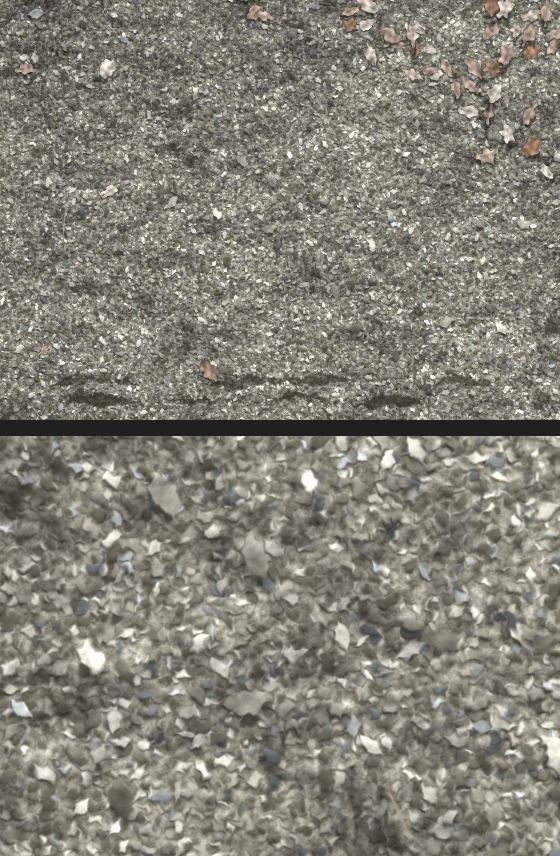
Top: the whole. Bottom: its middle third, enlarged.
A Shadertoy shader for this texture:

```glsl
// Weathered gravel bank with stone chips, dark ledges, dry leaves and twigs.
const vec3 EARTH_TINT = vec3(0.006, -0.006, -0.046);
const vec3 SLATE_TINT = vec3(-0.015, 0.0, 0.008);
const vec3 LEAF_PINK  = vec3(0.69, 0.61, 0.56);
const vec3 LEAF_BROWN = vec3(0.62, 0.49, 0.4);
const vec3 LEAF_PALE  = vec3(0.84, 0.81, 0.77);
const vec3 TWIG_COLOR = vec3(0.69, 0.65, 0.58);
const vec3 CREVICE    = vec3(0.2, 0.185, 0.15);
const float SOIL_TONE = 0.49, CHIP_DARK = 0.34, CHIP_LIGHT = 0.87, CHIP_SHADOW = 0.4;
const float LEAF_CELLS = 21.0, TWIG_CELLS = 5.0, BLUR = 0.0026, TAU = 6.28318;

// Three random values for an integer cell.
vec3 hash3(vec2 cell, float seed) {
  uvec3 v = uvec3(ivec3(vec3(cell, seed))) * 1664525u + 1013904223u;
  v.x += v.y * v.z; v.y += v.z * v.x; v.z += v.x * v.y;
  v ^= v >> 16u;
  v.x += v.y * v.z; v.y += v.z * v.x; v.z += v.x * v.y;
  return vec3(v >> 8u) / 16777216.0;
}

float cornerSlope(vec2 cell, vec2 offset) {
  float a = TAU * hash3(cell, 1.0).x;
  return dot(vec2(cos(a), sin(a)), offset);
}

float gradientNoise(vec2 p) {
  vec2 i = floor(p), f = p - i, e = vec2(1, 0);
  vec2 u = f * f * f * (f * (f * 6.0 - 15.0) + 10.0);
  return 1.4 * mix(
    mix(cornerSlope(i, f), cornerSlope(i + e, f - e), u.x),
    mix(cornerSlope(i + e.yx, f - e.yx), cornerSlope(i + 1.0, f - 1.0), u.x), u.y);
}

float fbm(vec2 p) {
  float sum = 0.0, amp = 0.55;
  for (int i = 0; i < 4; i++) {
    sum += amp * gradientNoise(p);
    p = mat2(1.6, 1.2, -1.2, 1.6) * p + 7.3;
    amp *= 0.55;
  }
  return sum;
}

mat2 turn(float a) { return mat2(cos(a), -sin(a), sin(a), cos(a)); }
float cover(float d, float soft) { return smoothstep(soft, -soft, d); }
vec2 neighbor(int k) { return vec2(k % 3 - 1, k / 3 - 1); }

// Angular flake: a sheared box with clipped corners.
float chipDistance(vec2 q, vec2 size, float skew) {
  q.x += skew * q.y;
  vec2 box = abs(q) - size;
  return max(max(box.x, box.y), abs(dot(q, vec2(0.75, 0.66))) - 0.85 * size.x);
}

vec3 addChips(vec3 col, vec2 p, float cells, float density, float px) {
  vec2 g = p * cells;
  float soft = 0.7 * px * cells;
  for (int k = 0; k < 9; k++) {
    vec2 cell = floor(g) + neighbor(k);
    vec3 place = hash3(cell, cells), look = hash3(cell, cells + 1.0);
    if (place.z > density) continue;
    vec2 o = g - cell - 0.15 - 0.7 * place.xy;
    mat2 spin = turn((look.x - 0.5) * 3.0);
    vec2 size = mix(0.22, 0.56, look.y) * vec2(1.0, mix(0.4, 0.85, look.z));
    float d = chipDistance(spin * o, size, look.z - 0.5);
    float shade = chipDistance(spin * (o + vec2(0.04, 0.2)), size, look.z - 0.5);
    col *= 1.0 - CHIP_SHADOW * cover(shade, soft + 0.08);
    vec3 tint = fract(look.x * 7.0) < 0.12 ? SLATE_TINT : EARTH_TINT;
    float tone = mix(CHIP_DARK, CHIP_LIGHT, pow(fract(look.y * 13.0), 1.6));
    col = mix(col, tone + 0.12 * o.y + tint, 0.92 * cover(d, soft));
  }
  return col;
}

float patchAt(vec2 offset, float radius) { return smoothstep(radius, 0.4 * radius, length(offset)); }

// Share of cells that hold a leaf: a drift at upper right, few elsewhere.
float leafDensity(vec2 c) {
  vec2 q = c - vec2(0.88, 0.93), run = vec2(0.27, -0.15);
  float drift = patchAt(q - run * clamp(dot(q, run) / dot(run, run), 0.0, 1.0), 0.075);
  float corner = 0.8 * patchAt(c - vec2(1.28, 0.96), 0.2);
  float top = patchAt(c - vec2(0.6, 1.02), 0.09);
  float side = 0.5 * patchAt(c - vec2(1.24, 0.67), 0.14);
  return max(max(drift, corner), max(top, side)) + 0.005 + 0.025 * smoothstep(0.35, 0.7, c.y);
}

vec3 addLeaves(vec3 col, vec2 p, float px) {
  vec2 g = p * LEAF_CELLS;
  float soft = 0.7 * px * LEAF_CELLS;
  for (int k = 0; k < 9; k++) {
    vec2 cell = floor(g) + neighbor(k);
    vec3 place = hash3(cell, 211.0), look = hash3(cell, 212.0);
    if (place.z > leafDensity((cell + 0.5) / LEAF_CELLS)) continue;
    vec2 o = g - cell - 0.2 - 0.6 * place.xy;
    vec2 q = turn(TAU * look.x) * o / mix(0.4, 0.72, look.y);
    vec2 s = q / vec2(1.0, mix(0.4, 0.75, look.z));
    float lobes = step(0.5, fract(look.x * 9.0)) * 0.15;
    float rim = 0.87 + lobes * cos(5.0 * atan(s.y, s.x)) + 0.4 * gradientNoise(q * 2.5 + cell * 1.3);
    float d = 0.3 * (mix(length(s), abs(s.x) + abs(s.y), 0.4) - rim);
    col *= 1.0 - 0.55 * cover(d + 0.2 * min(o.y, 0.0), soft + 0.07);
    vec3 leaf = mix(LEAF_PINK, LEAF_BROWN, smoothstep(0.5, 0.9, look.z));
    leaf = mix(leaf, LEAF_PALE, smoothstep(0.5, 0.9, fract(look.y * 11.0)));
    float fold = 0.12 * smoothstep(-0.1, 0.1, s.y) + 0.4 * gradientNoise(q * 2.3 + cell * 1.7);
    leaf *= 0.93 + fold - 0.12 * cover(abs(q.y) - 0.02, soft * 2.0);
    col = mix(col, leaf, cover(d, soft));
  }
  return col;
}

vec3 addTwigs(vec3 col, vec2 p, float px) {
  for (int k = 0; k < 9; k++) {
    vec2 cell = floor(p * TWIG_CELLS) + neighbor(k);
    vec3 place = hash3(cell, 307.0), look = hash3(cell, 308.0);
    vec2 q = turn(0.6 + 2.0 * look.x) * (p - (cell + place.xy) / TWIG_CELLS);
    float bend = abs(q.y - (look.z - 0.5) * 9.0 * q.x * q.x) - 0.0012;
    float d = max(bend, abs(q.x) - mix(0.015, 0.06, look.y));
    col = mix(col, TWIG_COLOR, 0.85 * step(place.z, 0.35) * cover(d, 0.7 * px));
  }
  return col;
}

// Broken, nearly level crack below a ledge.
float ledge(vec2 p, float height) {
  float line = height + 0.03 * fbm(vec2(p.x * 5.0, height * 50.0));
  float thick = 0.003 + 0.024 * gradientNoise(vec2(p.x * 6.0, height * 90.0));
  return cover(abs(p.y - line + 0.016 * fbm(p * 40.0)) - thick, 0.004);
}

void mainImage(out vec4 fragColor, in vec2 fragCoord) {
  vec2 p = fragCoord / iResolution.y;
  float px = max(1.0 / iResolution.y, BLUR);
  // Soil and three sizes of ragged stone chips.
  vec2 rough = p + 0.0025 * vec2(gradientNoise(p * 140.0), gradientNoise(p * 140.0 + 31.7));
  vec3 col = SOIL_TONE + EARTH_TINT + 0.3 * fbm(p * 100.0);
  col = addChips(col, rough, 122.0, 0.85, px);
  col = addChips(col, rough, 72.0, 0.4, px);
  col = addChips(col, rough, 38.0, 0.04, px);
  // Lumpy relief lit from above, darker at upper left.
  vec2 lump = p * vec2(10.0, 15.0);
  float slope = fbm(lump) - fbm(lump + vec2(0.0, 0.3));
  float light = 1.13 + 0.45 * slope + 0.28 * fbm(p * 4.0) + 0.25 * fbm(p * 28.0) + 0.3 * fbm(p * 85.0);
  col *= light - 0.17 * smoothstep(0.55, 0.95, p.y) * smoothstep(1.0, 0.4, p.x);
  // Hollows and ledge shadows.
  float hollow = smoothstep(0.2, 0.5, fbm(p * vec2(6.0, 12.0) + 3.7));
  hollow *= smoothstep(-0.15, 0.2, fbm(p * 30.0)) * smoothstep(0.95, 0.6, p.y);
  float crack = max(ledge(p, 0.045), 0.8 * ledge(p, 0.09));
  col = mix(col, CREVICE, max(0.65 * hollow, 0.75 * crack));
  col = addLeaves(addTwigs(col, p, px), p, px);
  fragColor = vec4(clamp(col, 0.0, 1.0), 1.0);
}
```
